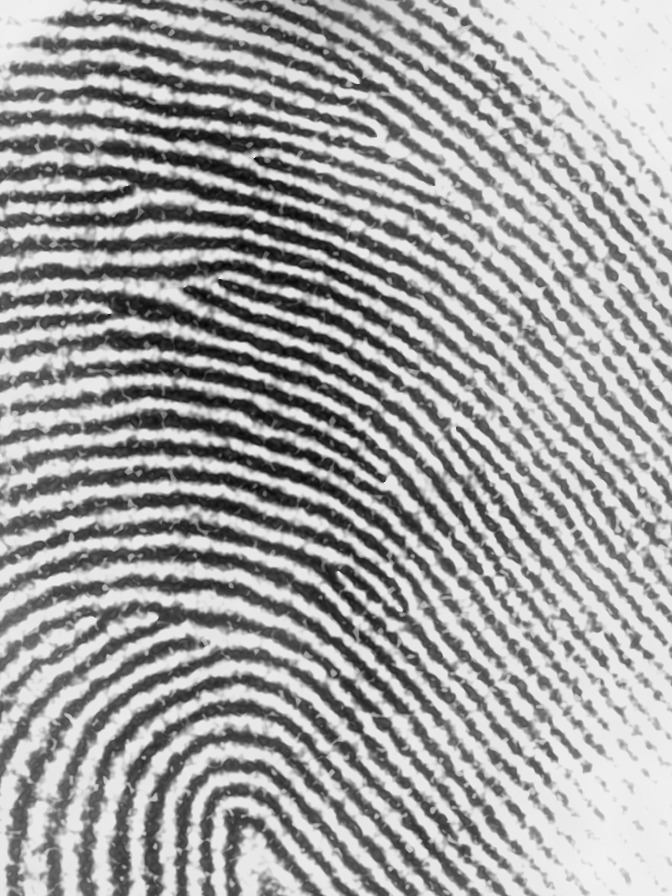
This pattern is drawn by a WebGL 1 fragment shader. Its source:

```glsl
precision highp float;
uniform vec2 u_resolution;

const vec2 CORE = vec2(0.34, 0.125);         // centre of the loop, in canvas widths
const vec2 SLOPE_NORMAL = vec2(0.755, 0.656); // normal of the right-hand diagonals
const float RIDGE_FREQ = 26.0;
const float APEX_DRIFT = 0.4;                // how far higher arches lean left
const float WARP = 0.3;
const float EDGE = 0.85;
const float PAPER = 0.908;
const float INK_DARK = 0.11;
const float INK_PALE = 0.40;
const int MINUTIAE = 15;
const float TAU = 6.2831853;

vec2 hash2(vec2 p) {
  p = vec2(dot(p, vec2(127.1, 311.7)), dot(p, vec2(269.5, 183.3)));
  return fract(sin(p) * 43758.55);
}

float gradientNoise(vec2 p) {
  vec2 i = floor(p), f = fract(p);
  vec2 u = f * f * f * (f * (f * 6.0 - 15.0) + 10.0);
  vec2 e = vec2(0.0, 1.0);
  float a = dot(hash2(i) * 2.0 - 1.0, f);
  float b = dot(hash2(i + e.yx) * 2.0 - 1.0, f - e.yx);
  float c = dot(hash2(i + e.xy) * 2.0 - 1.0, f - e.xy);
  float d = dot(hash2(i + e.yy) * 2.0 - 1.0, f - e.yy);
  return mix(mix(a, b, u.x), mix(c, d, u.x), u.y);
}

// Signed distance from the arch whose apex lies at height t above the core
float archDistance(vec2 p, float t) {
  float apexX = -APEX_DRIFT * t * t / (1.0 + t);
  float x = p.x - apexX;
  if (x < 0.0) {
    float leftRadius = t * (1.0 + 0.8 * t);
    return length(vec2(x, max(p.y - t + leftRadius, 0.0))) - leftRadius;
  }
  float rightRadius = 0.06 + 0.75 * t + 0.07 * t * t;
  vec2 d = vec2(x, p.y - t + rightRadius);
  bool onDiagonal = d.x * SLOPE_NORMAL.y > d.y * SLOPE_NORMAL.x;
  return (onDiagonal ? dot(d, SLOPE_NORMAL) : length(d)) - rightRadius;
}

// Apex height of the arch through p, found by bisection
float archHeight(vec2 p) {
  float inside = -archDistance(p, 0.0);
  if (inside > 0.0) {
    float side = max(p.x, 0.0);
    return -1.2 * inside * side / (inside + side + 0.001);
  }
  float low = 0.0, high = 2.2;
  for (int i = 0; i < 16; i++) {
    float mid = 0.5 * (low + high);
    if (archDistance(p, mid) > 0.0) low = mid; else high = mid;
  }
  return 0.5 * (low + high);
}

// Ridge endings and forks: phase dislocations, more of them lost to the right
float minutiaePhase(vec2 p) {
  float turn = 0.0;
  for (int i = 0; i < MINUTIAE; i++) {
    float k = float(i);
    vec2 spot = vec2(0.1, 0.35) + hash2(vec2(k, 4.7)) * vec2(0.6, 0.9);
    vec2 d = p - spot;
    float side = mod(k, 3.0) > 1.5 ? 1.0 : -1.0;
    turn += side * atan(d.y, d.x) / TAU;
  }
  return turn;
}

// How firmly the finger touched the paper, 0 to 1
float contact(vec2 p) {
  float lowerRight = smoothstep(0.08, 0.42, length((p - vec2(1.04, -0.02)) / vec2(0.9, 1.3)));
  float upperRight = 1.0 - smoothstep(1.92, 2.16, p.x + p.y);
  float upperLeft = smoothstep(-1.26, -1.20, p.x - p.y);
  return lowerRight * upperRight * upperLeft;
}

void main() {
  vec2 p = gl_FragCoord.xy / u_resolution.x;
  p.y *= 1.333333 * u_resolution.x / u_resolution.y;

  // Ridge flow
  float phase = archHeight(p - CORE) * RIDGE_FREQ + minutiaePhase(p);
  phase += WARP * gradientNoise(p * 9.0) + 0.16 * gradientNoise(p * 34.0);
  float ridge = cos(TAU * phase);

  // Pressure: a dark band leaning right as it descends, worn at the sides
  vec2 q = p - vec2(0.36, 0.83);
  q = vec2(q.x + 0.25 * q.y, q.y) / vec2(0.27, 0.52);
  float band = exp(-dot(q, q));
  float touch = contact(p);
  float worn = smoothstep(0.5, 0.85, p.x);
  float leftWorn = 1.0 - smoothstep(0.0, 0.22, p.x);
  float patchy = gradientNoise(p * 6.0 + 17.0);

  // Beaded edges, breaks and pores
  float beads = gradientNoise(p * 52.0);
  float grain = gradientNoise(p * 110.0 + 31.0);
  float rough = 1.25 + 0.5 * worn + 0.3 * leftWorn - 0.35 * band;
  float level = ridge + rough * (1.25 * beads + 0.85 * grain);
  level += -0.1 + 0.35 * band + 0.4 * patchy - 0.2 * worn - 1.4 * (1.0 - touch);
  float ink = smoothstep(-EDGE, EDGE, level);
  float pore = smoothstep(0.12, 0.45, gradientNoise(p * 80.0 + 53.0));
  ink *= 1.0 - pore * mix(0.75, 0.3, band);

  // Tone of ink and paper
  float strength = 0.35 + 0.8 * band - 0.3 * worn - 0.2 * leftWorn + 0.6 * patchy;
  float inkTone = mix(INK_PALE, INK_DARK, clamp(strength, 0.0, 1.0));
  inkTone = mix(0.66, inkTone, smoothstep(0.0, 0.8, touch));
  inkTone += 0.16 * grain + 0.12 * beads;
  vec2 s = (p - vec2(0.47, 1.34)) / vec2(0.15, 0.09);
  float paper = PAPER - 0.13 * exp(-dot(s, s)) + 0.03 * (1.0 - touch);
  paper += 0.02 * gradientNoise(p * 14.0);
  gl_FragColor = vec4(vec3(mix(paper, inkTone, ink)), 1.0);
}
```
